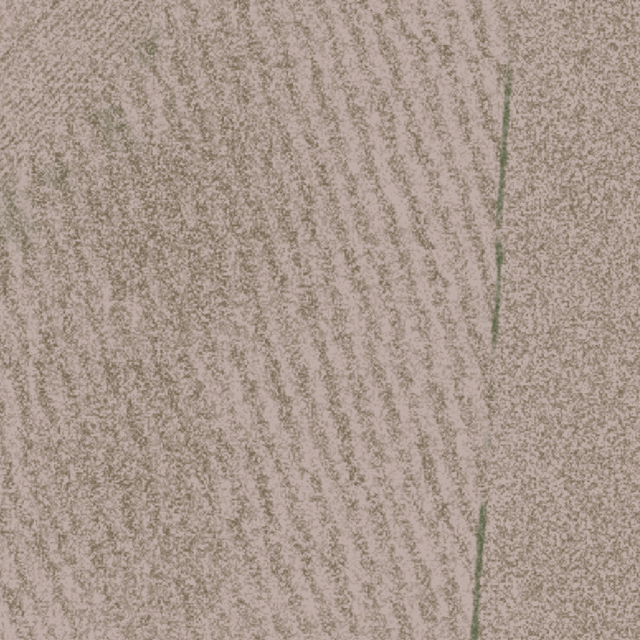
Give the GLSL for this texture, as a WebGL 2 fragment shader.

```glsl
#version 300 es
precision highp float;
// Dry farmland from above: slanted rows of speckled soil, broken by shallow ledges,
// with a finely ploughed corner, a plain grainy field and a thin green hedge.
// Each part sets a soil darkness, which then drives fine grain on one colour ramp.
uniform vec2 u_resolution;
out vec4 outColor;

const float TAU = 6.2831853;
const vec3 PALE_SOIL = vec3(0.750, 0.678, 0.658);
const vec3 DARK_SOIL = vec3(0.480, 0.430, 0.345);
const vec3 HEDGE_GREEN = vec3(0.34, 0.38, 0.26);
const float ROW_SPACING = 0.041;
const float ROW_SLANT = 0.31;
const float LEDGE_SPACING = 0.125;
const float LEDGE_SLANT = 0.42;
const float FURROW_SPACING = 0.0150;
const float CORNER_SLOPE = 1.05;
const float CORNER_TOP = 0.905;
const float CORNER_BOTTOM = 0.71;
const float GRAIN_SCALE = 250.0;
const float GRAIN_CONTRAST = 1.55;
const float DARKEST_SHADE = 0.62;

float hash(vec2 p) {
    vec3 q = fract(p.xyx * vec3(0.1031, 0.1030, 0.0973));
    q += dot(q, q.yzx + 33.33);
    return fract((q.x + q.y) * q.z);
}

float noise(vec2 p) {
    vec2 i = floor(p), f = fract(p);
    f = f * f * (3.0 - 2.0 * f);
    return mix(mix(hash(i), hash(i + vec2(1, 0)), f.x),
               mix(hash(i + vec2(0, 1)), hash(i + vec2(1, 1)), f.x), f.y);
}

float fbm(vec2 p) {
    float sum = 0.0, weight = 0.5;
    for (int i = 0; i < 4; i++) {
        sum += weight * noise(p);
        p = p * 2.03 + 17.3;
        weight *= 0.5;
    }
    return sum / 0.9375;
}

// Broad dark swath down the left half, broken into patches
float patches(vec2 p) {
    float swath = exp(-pow((p.x - 0.25) / 0.19, 2.0));
    float fade = smoothstep(-0.05, 0.3, p.y + 0.6 * p.x);
    return swath * fade * smoothstep(0.25, 0.68, fbm(p * 5.0 + 3.7));
}

// Slanted ragged rows, shifted a little at every ledge
float rows(vec2 p, float patchiness) {
    float ledge = (p.y + LEDGE_SLANT * p.x + 0.06 * fbm(p * 9.0)) / LEDGE_SPACING;
    float along = fract(ledge);
    float shift = 0.45 * (hash(vec2(floor(ledge), 5.0)) - 0.5);
    float warp = 0.03 * fbm(p * 4.0) + 0.010 * (noise(p * 38.0) - 0.5) + 0.008 * (noise(p * 95.0) - 0.5);
    float u = (p.x + ROW_SLANT * p.y + warp) / ROW_SPACING + shift;
    float stripe = smoothstep(0.1, 1.0, 0.5 + 0.5 * cos(TAU * u));
    stripe *= 0.5 + 0.65 * noise(vec2(u, p.y * 17.0));
    float lip = smoothstep(0.84, 0.95, along) * smoothstep(1.0, 0.96, along);
    lip *= smoothstep(0.4, 0.75, noise(p * 24.0 + 9.0));
    float calm = smoothstep(0.0, 0.35, p.y + 0.8 * abs(p.x - 0.28));
    float clods = fbm(p * 65.0) - 0.5;
    return 0.06 + stripe * mix(0.2, 0.54, calm) + 0.38 * patchiness + 0.16 * lip + 0.24 * clods;
}

// Thin light and dark streaks running up the canvas
float streaks(vec2 p) {
    return noise(vec2(p.x * 190.0, p.y * 7.0)) - 0.5;
}

// Diagonal furrows, d measured across them
float furrows(vec2 p, float d) {
    float wave = 0.5 + 0.5 * cos(TAU * (d + 0.004 * noise(p * 12.0)) / FURROW_SPACING);
    return 0.04 + wave * (0.2 + 0.4 * noise(p * 15.0)) + 0.15 * fbm(p * 7.0);
}

void main() {
    vec2 p = gl_FragCoord.xy / u_resolution;
    float grain = 0.6 * noise(p * GRAIN_SCALE) + 0.55 * noise(p * GRAIN_SCALE * 1.55 + 41.0) - 0.575;

    // Main field
    float patchiness = patches(p);
    float shade = rows(p, patchiness);
    float streakArea = smoothstep(0.55, 0.25, p.x);
    shade += streaks(p) * (0.10 + 0.20 * streakArea);

    // Ploughed corner, its border line and the pale land beyond
    float d = p.y - CORNER_SLOPE * p.x;
    float edge = CORNER_BOTTOM + 0.08 * (fbm(p * 14.0) - 0.5);
    shade = mix(shade, furrows(p, d), smoothstep(edge - 0.02, edge + 0.02, d));
    shade = mix(shade, 0.20, smoothstep(CORNER_TOP - 0.003, CORNER_TOP + 0.003, d));
    shade += 0.4 * smoothstep(0.007, 0.001, abs(d - CORNER_TOP));

    // Plain field to the right of the hedge
    float fromHedge = p.x - (0.743 + 0.06 * p.y + 0.006 * (noise(vec2(2.0, p.y * 9.0)) - 0.5));
    float plain = 0.27 + 0.10 * smoothstep(0.0, 0.14, fromHedge) + 0.12 * (fbm(p * 6.0) - 0.5);
    plain += streaks(p + 3.0) * mix(0.26, 0.10, smoothstep(0.02, 0.14, fromHedge));
    float isPlain = smoothstep(-0.002, 0.012, fromHedge);
    shade = mix(shade, plain, isPlain);

    // Limit the darkness softly, then add grain that grows with it
    shade = DARKEST_SHADE * (1.0 - exp(-max(shade, 0.0) / 0.46));
    float contrast = GRAIN_CONTRAST * mix(0.40 + 1.25 * shade, 0.95, isPlain);
    float tone = clamp(shade + grain * contrast, 0.0, 1.0);
    vec3 color = mix(PALE_SOIL, DARK_SOIL, tone);

    // Hedge with gaps, and faint green tufts below the ploughed corner
    float growth = smoothstep(0.1, 0.45, noise(vec2(7.0, p.y * 22.0)));
    growth *= smoothstep(0.93, 0.82, p.y) * (1.0 - 0.85 * exp(-pow((p.y - 0.36) / 0.045, 2.0)));
    float girth = 0.0015 + 0.004 * noise(vec2(p.y * 45.0, 1.0));
    float hedge = smoothstep(girth + 0.004, girth - 0.002, abs(fromHedge));
    float tufts = smoothstep(0.58, 0.8, noise(p * 22.0 + 4.0)) * exp(-pow((d - 0.64) / 0.09, 2.0));
    float green = hedge * (0.1 + 0.7 * growth) * (0.85 + 0.8 * grain);
    green = max(green, 0.3 * tufts * (0.6 + grain));
    color = mix(color, HEDGE_GREEN, clamp(green, 0.0, 1.0));

    outColor = vec4(color, 1.0);
}
```
